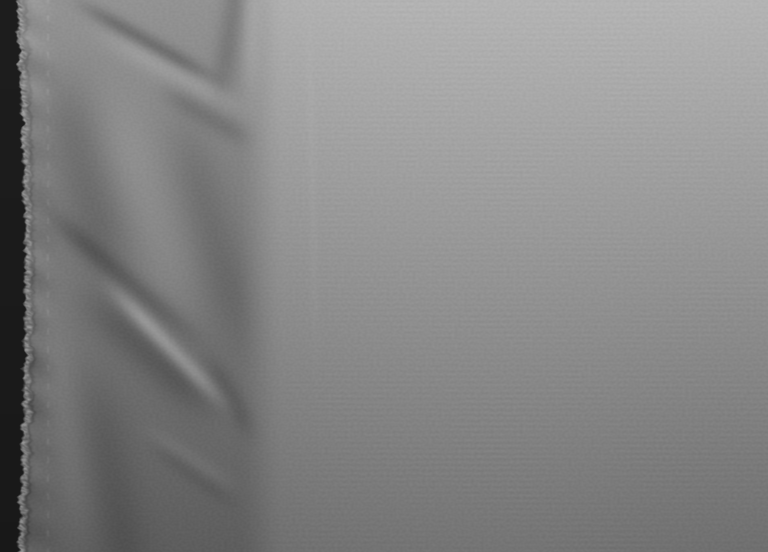
Give the GLSL for this texture, as a WebGL 2 fragment shader.

```glsl
#version 300 es
precision highp float;
// Grey woven cloth with a creased, frayed hem on the left over a dark backdrop.

uniform vec2 u_resolution;
out vec4 fragColor;

// Tones
const float BACKDROP = 0.105;
const float PANEL_LOW = 0.455;
const float PANEL_HIGH = 0.705;
const float HEM_LOW = 0.365;
const float HEM_HIGH = 0.575;
const float FRAY_TONE = 0.50;

// Layout, in canvas heights
const float EDGE_X = 0.029;
const float EDGE_BOW = 0.015;
const float FRAY_WIDTH = 0.016;
const float STITCH_X = 0.087;
const float HEM_START = 0.425;
const float HEM_END = 0.515;

// Texture
const float PUCKERS = 13.0;
const float STITCHES = 30.0;
const float WEAVE_ROWS = 100.0;
const float WEAVE_DEPTH = 0.009;
const float GRAIN_DEPTH = 0.022;

vec2 hashGradient(vec2 cell) {
  vec2 q = fract(cell * vec2(0.1031, 0.1030));
  q += dot(q, q.yx + 33.33);
  float angle = 6.2832 * fract((q.x + q.y) * q.x * 7.13);
  return vec2(cos(angle), sin(angle));
}

float gradientNoise(vec2 p) {
  vec2 i = floor(p), f = fract(p);
  vec2 u = f * f * f * (f * (f * 6.0 - 15.0) + 10.0);
  vec2 e = vec2(1.0, 0.0);
  float a = dot(hashGradient(i), f);
  float b = dot(hashGradient(i + e), f - e);
  float c = dot(hashGradient(i + e.yx), f - e.yx);
  float d = dot(hashGradient(i + 1.0), f - 1.0);
  return mix(mix(a, b, u.x), mix(c, d, u.x), u.y);
}

// Soft stroke from a to b, fading at both ends
float crease(vec2 p, vec2 a, vec2 b, float width) {
  vec2 axis = b - a, q = p - a;
  float t = dot(q, axis) / dot(axis, axis);
  float across = (q.x * axis.y - q.y * axis.x) / (length(axis) * width);
  float ends = smoothstep(-0.2, 0.3, t) * (1.0 - smoothstep(0.7, 1.2, t));
  return exp(-across * across) * ends;
}

// Light and shadow of the hem folds
float foldShade(vec2 p) {
  float s = 0.0;
  // Upper diagonal fold
  s -= 0.13 * crease(p, vec2(0.15, 0.99), vec2(0.385, 0.858), 0.015);
  s += 0.06 * crease(p, vec2(0.19, 0.935), vec2(0.44, 0.80), 0.022);
  s -= 0.07 * crease(p, vec2(0.30, 0.835), vec2(0.45, 0.745), 0.020);
  s -= 0.08 * crease(p, vec2(0.437, 1.08), vec2(0.40, 0.83), 0.022);
  s += 0.06 * crease(p, vec2(0.463, 1.15), vec2(0.455, 0.82), 0.018);
  // Broad middle swell and its shadows
  s += 0.05 * crease(p, vec2(0.20, 0.82), vec2(0.34, 0.42), 0.055);
  s -= 0.06 * crease(p, vec2(0.33, 0.78), vec2(0.44, 0.38), 0.045);
  s -= 0.08 * crease(p, vec2(0.11, 0.86), vec2(0.20, 0.50), 0.055);
  // Central diagonal fold
  s -= 0.09 * crease(p, vec2(0.08, 0.62), vec2(0.35, 0.39), 0.020);
  s += 0.17 * crease(p, vec2(0.21, 0.47), vec2(0.40, 0.275), 0.016);
  s -= 0.09 * crease(p, vec2(0.16, 0.46), vec2(0.38, 0.265), 0.038);
  s -= 0.06 * crease(p, vec2(0.38, 0.35), vec2(0.46, 0.21), 0.020);
  // Lower ripples
  s += 0.04 * crease(p, vec2(0.09, 0.45), vec2(0.15, 0.02), 0.035);
  s -= 0.05 * crease(p, vec2(0.17, 0.32), vec2(0.24, -0.08), 0.045);
  s += 0.035 * crease(p, vec2(0.27, 0.22), vec2(0.42, 0.12), 0.016);
  s -= 0.035 * crease(p, vec2(0.28, 0.19), vec2(0.42, 0.09), 0.016);
  return s;
}

void main() {
  vec2 p = gl_FragCoord.xy / u_resolution.y;
  float px = 1.0 / u_resolution.y;

  // Smooth panel, darker near the hem
  float panel = mix(PANEL_LOW, PANEL_HIGH, p.y);
  panel -= 0.035 * exp(-max(p.x - HEM_START, 0.0) / 0.14);
  panel -= 0.02 * smoothstep(0.9, 1.4, p.x) * (1.0 - p.y);
  panel += 0.012 * crease(p, vec2(0.56, 0.95), vec2(0.572, 0.35), 0.007);

  // Creased hem
  float hem = mix(HEM_LOW, HEM_HIGH, p.y) + foldShade(p);
  float nearEdge = 1.0 - smoothstep(0.045, 0.12, p.x);
  float pucker = gradientNoise(vec2(p.x * 9.0, p.y * PUCKERS + p.x * 12.0));
  pucker += 0.35 * sin(6.2832 * (p.y * PUCKERS + p.x * 5.0));
  hem += nearEdge * (0.085 * pucker - 0.015);
  float dash = smoothstep(0.25, 0.4, abs(fract(p.y * STITCHES) - 0.5));
  hem += 0.035 * dash * exp(-pow((p.x - STITCH_X) / 0.0025, 2.0));
  float tone = mix(hem, panel, smoothstep(HEM_START, HEM_END, p.x));

  // Weave rows and grain
  float rowFade = 0.6 + 0.8 * gradientNoise(p * vec2(5.0, 9.0));
  float rows = sin(6.2832 * WEAVE_ROWS * p.y) * rowFade;
  tone += WEAVE_DEPTH * rows * smoothstep(0.40, 0.65, p.x);
  tone += GRAIN_DEPTH * gradientNoise(p * vec2(170.0, 210.0));

  // Frayed edge over the backdrop
  float edge = EDGE_X + EDGE_BOW * sin(3.1416 * clamp(p.y * 0.95 + 0.05, 0.0, 1.0));
  float tufts = gradientNoise(vec2(3.0, p.y * 38.0)) + 0.7 * gradientNoise(p * vec2(60.0, 125.0));
  float inside = p.x - edge - 0.009 * tufts;
  float fibres = gradientNoise(p * vec2(110.0, 190.0) + p.yx * 40.0);
  float fray = FRAY_TONE + 0.08 * (p.y - 0.5) + 0.22 * fibres;
  tone = mix(fray, tone, smoothstep(0.4, 1.0, inside / FRAY_WIDTH));
  tone -= 0.06 * exp(-pow((inside - FRAY_WIDTH) / 0.004, 2.0));
  float backdrop = BACKDROP + 0.02 * (p.y - 0.5);
  tone = mix(backdrop, tone, smoothstep(-px, px + 0.003, inside));

  fragColor = vec4(vec3(clamp(tone, 0.0, 1.0)), 1.0);
}
```
